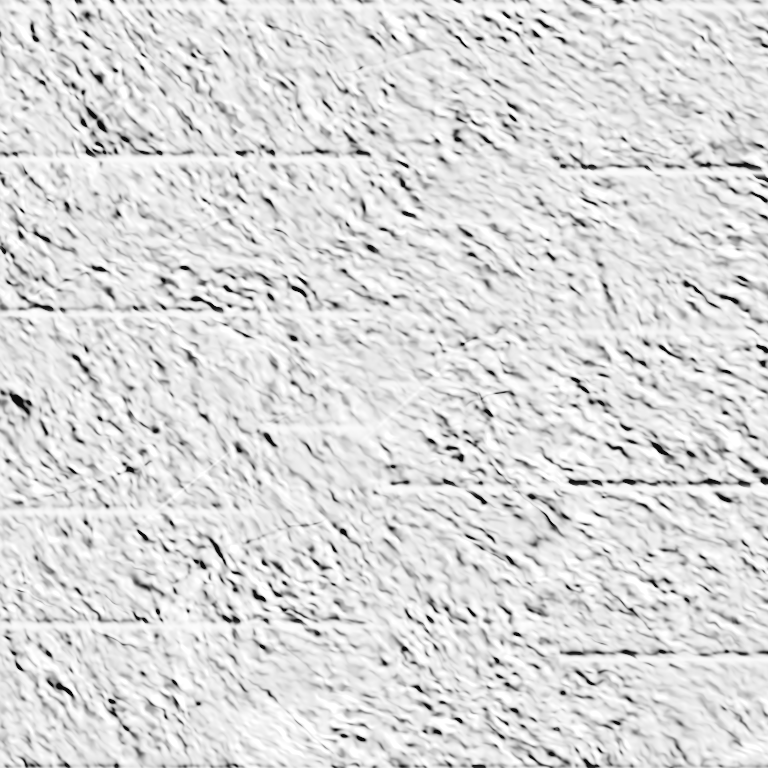
Reproduce this texture map procedurally as a three.js fragment shader.

```glsl
// Cavity map of rough split-stone blocks in four columns with ragged bed joints.
varying vec2 vUv;

// Column seams (x), and bed joint heights with dark strengths, bottom to top
const vec3 SEAMS = vec3(0.335, 0.490, 0.725);
const vec4 BEDS_A = vec4(0.184, 0.333, 0.590, 0.792);
const vec4 BEDS_B = vec4(0.184, 0.442, 0.590, 0.792);
const vec4 BEDS_C = vec4(0.184, 0.363, 0.500, 0.712);
const vec4 BEDS_D = vec4(0.141, 0.363, 0.567, 0.775);
const vec4 DARK_A = vec4(0.60, 0.50, 0.75, 0.85);
const vec4 DARK_B = vec4(0.65, 0.35, 0.35, 0.90);
const vec4 DARK_C = vec4(0.10, 0.65, 0.30, 0.15);
const vec4 DARK_D = vec4(0.90, 0.95, 0.10, 0.90);

const float TOP_EDGE = 0.991;
const float BOTTOM_EDGE = -0.006;
const float SHADOW_RISE = 0.0085;
const float SHADOW_WIDTH = 0.0036;
const float LIP_WIDTH = 0.0050;
const float SEAM_WIDTH = 0.003;

const vec2 GRAIN_FREQ = vec2(38.0, 84.0);
const float GRAIN_STEP = 1.55;
const float GRAIN_GAIN = 2.3;
const float PIT_FREQ = 125.0;
const float PIT_GAIN = 1.5;
const float STEEP_TILT = 0.80;
const float SHALLOW_TILT = 0.48;
const float SCRATCH_TILT = -0.68;
const float BASE_TONE = 0.90;

float hash(vec2 p) {
  return fract(sin(dot(p, vec2(127.1, 311.7))) * 43758.545);
}

// Value noise centred on zero
float noise(vec2 p) {
  vec2 i = floor(p), f = fract(p);
  f = f * f * (3.0 - 2.0 * f);
  float low = mix(hash(i), hash(i + vec2(1.0, 0.0)), f.x);
  float high = mix(hash(i + vec2(0.0, 1.0)), hash(i + 1.0), f.x);
  return mix(low, high, f.y) - 0.5;
}

vec2 noisePair(vec2 p) {
  return vec2(noise(p), noise(p + 41.3));
}

float bell(float d, float width) {
  d /= width;
  return exp(-d * d);
}

// Coordinates along and across a stroke that falls to the right
vec2 strokeFrame(vec2 p, float tilt) {
  float c = cos(tilt), s = sin(tilt);
  return vec2(c * p.x - s * p.y, s * p.x + c * p.y);
}

// Relief slope across the strokes, summed over three sizes
float grain(vec2 q) {
  float sum = 0.0;
  vec2 freq = GRAIN_FREQ;
  for (int i = 0; i < 3; i++) {
    vec2 g = q * freq + float(i) * 17.3;
    float weight = i == 0 ? 0.75 : (i == 1 ? 1.0 : 0.95);
    sum += weight * (noise(g) - noise(g + vec2(0.15, 0.8)));
    freq *= GRAIN_STEP;
  }
  return sum * GRAIN_GAIN;
}

// Nearly straight crack of beaded shadow with a lit side
float crack(vec2 q, vec2 freq, float seed) {
  float vein = noise(q * freq + seed);
  float gate = smoothstep(0.02, 0.22, noise(q * freq.y * 0.7 + seed * 3.0));
  float beads = 0.55 + 1.3 * noise(q * 85.0 + seed);
  return gate * (0.8 * bell(vein - 0.08, 0.035) - 2.1 * beads * bell(vein, 0.032));
}

// x: shadow, y: bright lip of one bed joint
vec2 bedJoint(vec2 p, float height, float strength) {
  float d = p.y - height + 0.005 * noise(vec2(p.x * 65.0, height * 91.0));
  float broken = smoothstep(-0.4, 0.15, noise(vec2(p.x * 50.0, height * 57.0)) + 0.5 * (strength - 0.5));
  float lip = bell(p.y - height, LIP_WIDTH) * (0.65 + 0.3 * strength);
  return vec2(bell(d - SHADOW_RISE, SHADOW_WIDTH) * strength * broken, lip);
}

void main() {
  vec2 p = vUv;
  vec4 beds = p.x < SEAMS.x ? BEDS_A : p.x < SEAMS.y ? BEDS_B : p.x < SEAMS.z ? BEDS_C : BEDS_D;
  vec4 dark = p.x < SEAMS.x ? DARK_A : p.x < SEAMS.y ? DARK_B : p.x < SEAMS.z ? DARK_C : DARK_D;

  // Chipped surface: steep strokes to the left, shallow ones to the right
  vec2 warped = p + 0.012 * noisePair(p * 14.0) + 0.004 * noisePair(p * 45.0) + 0.004 * noisePair(p * 105.0);
  vec2 steep = strokeFrame(warped, STEEP_TILT);
  vec2 shallow = strokeFrame(warped, SHALLOW_TILT);
  float blend = smoothstep(-0.1, 0.1, noise(p * 5.0 + 12.0) + 0.5 * (p.x - 0.5));
  float relief = mix(grain(steep), grain(shallow + 2.7), blend) / length(vec2(blend, 1.0 - blend));
  vec2 pit = warped * PIT_FREQ;
  relief += PIT_GAIN * (noise(pit) - noise(pit + vec2(0.35, 0.75)));
  relief *= max(0.9 + 0.55 * noise(p * 8.0 + 5.0) + 0.8 * noise(p * 26.0), 0.35);

  // Cracks in several directions, and straight scratches rising right
  relief += crack(steep, vec2(4.0, 17.0), 9.0) + crack(shallow, vec2(5.0, 21.0), 57.0);
  relief += 0.8 * crack(strokeFrame(warped, -0.35), vec2(4.0, 15.0), 83.0);
  float scratch = noise(strokeFrame(p, SCRATCH_TILT) * vec2(2.0, 11.0) + 31.0);
  relief += 1.1 * bell(scratch, 0.022) * smoothstep(0.05, 0.25, noise(p * 8.0 + 61.0));

  // Bed joints and the outer edges
  vec3 toSeam = abs(p.x - SEAMS);
  float inside = smoothstep(0.0, 0.006, min(toSeam.x, min(toSeam.y, toSeam.z)));
  vec2 joint = vec2(0.0);
  for (int i = 0; i < 4; i++) {
    joint = max(joint, bedJoint(p, beds[i], dark[i]) * inside);
  }
  joint = max(joint, bedJoint(p, TOP_EDGE, 0.3));
  joint = max(joint, bedJoint(p, BOTTOM_EDGE, 0.7));
  relief -= 2.5 * joint.x;

  // Slopes to tone: gentle highlights, steep shadows
  float shade = max(-relief, 0.0);
  float tone = BASE_TONE + 0.05 * max(relief, 0.0) - 0.105 * shade - 0.024 * shade * shade * shade;
  tone = clamp(tone, 0.05, 1.0);
  tone = mix(tone, 0.985, joint.y);
  float seam = max(bell(min(toSeam.y, toSeam.z), SEAM_WIDTH), bell(p.x, SEAM_WIDTH));
  tone = mix(tone, 0.92, 0.3 * seam);
  gl_FragColor = vec4(vec3(tone), 1.0);
}
```
